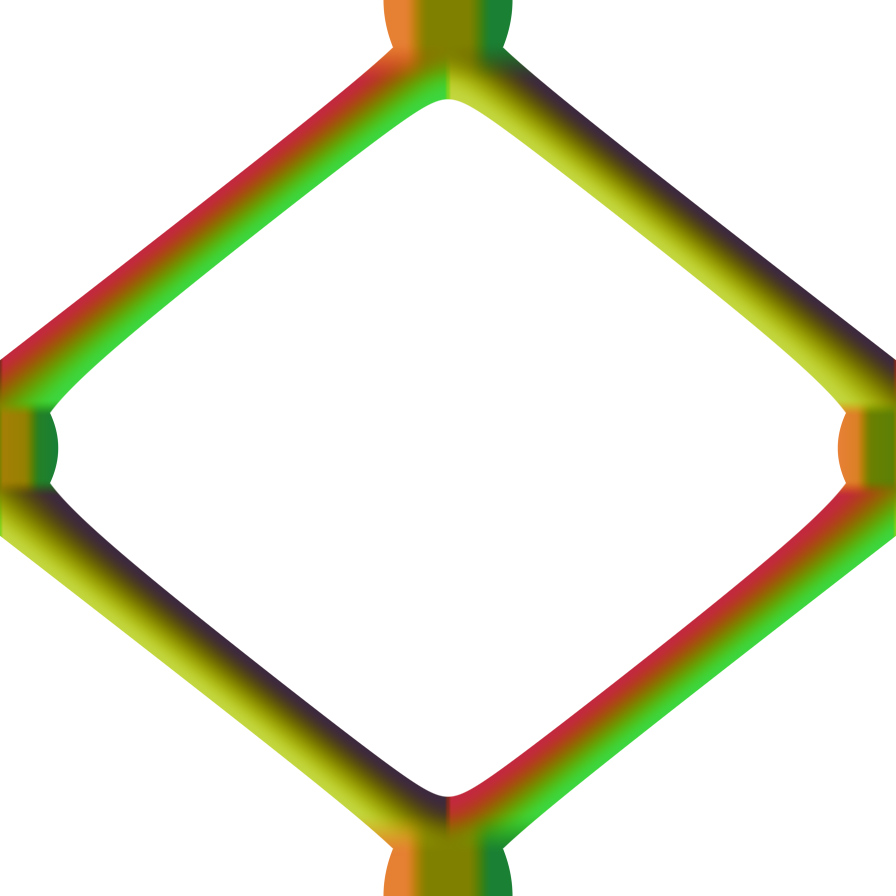
Give the GLSL for this pattern, as a Shadertoy shader.

```glsl
// Expanded wire mesh of rounded diamond openings, tinted by its surface normals.

const vec2 STRAND_NORMAL = vec2(0.61, 0.79); // from the middle opening to the corner one
const float EDGE_TILT = 0.85;                // sideways part of the normal at a rim
const vec3 GAP_COLOR = vec3(1.0);

// Distance past the slanted side of a diamond with softened tips.
float diamond(vec2 p, vec2 softness, float reach) {
    return dot(STRAND_NORMAL, sqrt(p * p + softness * softness)) - reach;
}

// Distance past the side tip, cut off by the bulging rim of a bar.
float barRim(vec2 p, float waist, float bulge) {
    return p.x - waist - bulge * p.y * p.y;
}

// Round strand: s runs from -1 at one rim to 1 at the other.
vec2 strandTilt(float s) {
    return -STRAND_NORMAL * EDGE_TILT * s * (1.6 - 0.6 * s * s);
}

// Single bar with a flat middle; x is the distance from its axis.
vec2 flatBarTilt(float x, float halfWidth) {
    return vec2(-0.8 * smoothstep(0.3, 0.7, x / halfWidth), 0.0);
}

// Half of a twin bar: t runs from the rim at 0 to the central crease at 1.
vec2 twinBarTilt(float t) {
    return vec2(mix(0.82 - 0.3 * t, -0.3 * t, smoothstep(0.3, 0.6, t)), 0.0);
}

vec3 normalColor(vec2 tilt) {
    float depth = sqrt(max(0.0, 1.0 - dot(tilt, tilt)));
    return 0.5 + 0.5 * vec3(tilt, -depth);
}

void mainImage(out vec4 fragColor, in vec2 fragCoord) {
    // One mirrored cell per tile
    vec2 p = fract(fragCoord / iResolution.xy) - 0.5;
    vec2 q = abs(p);
    vec2 corner = 0.5 - q;

    // Middle and corner openings
    float middleSide = diamond(q, vec2(0.025, 0.057), 0.326);
    float cornerSide = diamond(corner, vec2(0.0, 0.038), 0.319);
    float middleGap = max(middleSide, barRim(q, 0.435, 6.0));
    float cornerGap = max(cornerSide, barRim(corner, 0.428, 3.8));

    // Surface tilt of strands, blended into the bars
    float across = (middleSide - cornerSide) / max(middleSide + cornerSide, 0.001);
    vec2 tilt = strandTilt(clamp(across, -1.0, 1.0));
    tilt = mix(tilt, flatBarTilt(q.x, 0.07), smoothstep(0.405, 0.455, q.y));
    float twinBar = 1.0 - smoothstep(0.035, 0.055, q.y);
    tilt = mix(tilt, twinBarTilt(clamp((q.x - 0.435) / 0.065, 0.0, 1.0)), twinBar);

    // Unfold the mirrors, softening the creases
    float crease = smoothstep(0.0, 0.004, min(q.x, corner.x));
    tilt *= sign(p) * vec2(crease, 1.0);

    // Smooth rims
    float blur = 0.7 / min(iResolution.x, iResolution.y);
    float wire = smoothstep(-blur, blur, min(middleGap, cornerGap));
    fragColor = vec4(mix(GAP_COLOR, normalColor(tilt), wire), 1.0);
}
```
